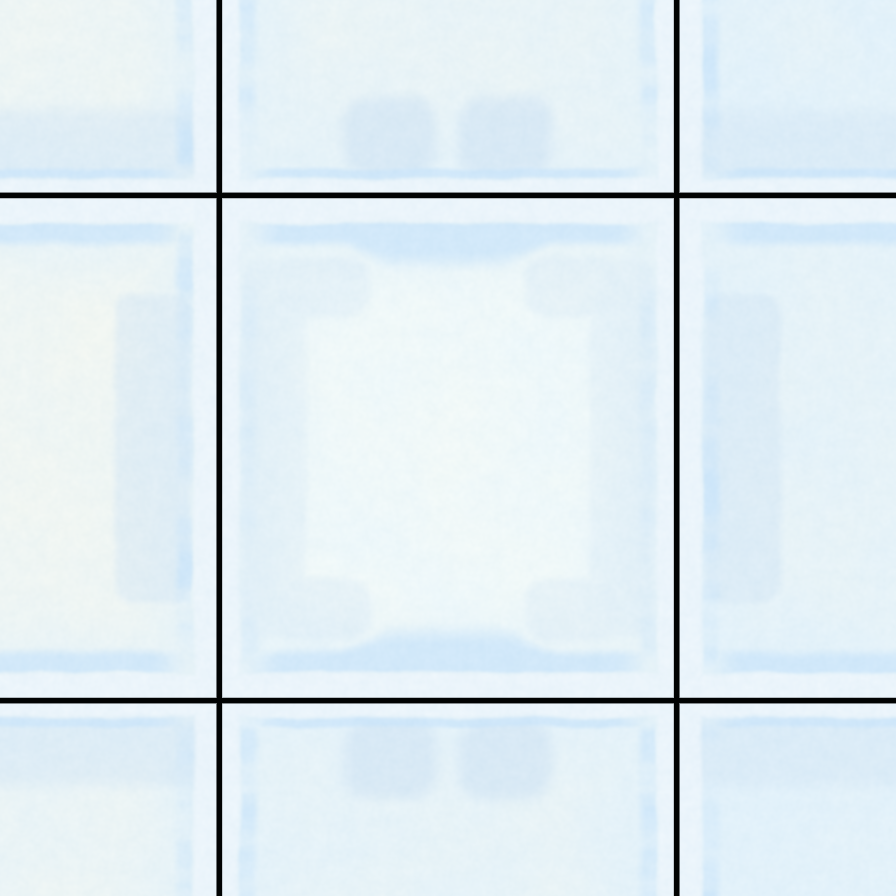
Give the GLSL for this pattern, as a WebGL 2 fragment shader.

```glsl
#version 300 es
precision highp float;

uniform vec2 u_resolution;
out vec4 fragColor;

// Layout, in canvas units
const vec2 TILE_SIZE = vec2(0.5104, 0.5638);
const vec2 GRID_CENTER = vec2(0.5, 0.5);
const float LINE_HALF_WIDTH = 0.0032;
const float EDGE_WOBBLE = 0.005;
const float MOTTLE = 0.022;

// Palette
const vec3 LINE_COLOR = vec3(0.005, 0.01, 0.012);
const vec3 RIM_COLOR = vec3(0.925, 0.960, 0.985);
const vec3 COOL_GLAZE = vec3(0.885, 0.945, 0.980);
const vec3 WARM_GLAZE = vec3(0.945, 0.965, 0.950);
const vec3 BLUE_WASH = vec3(0.790, 0.895, 0.980);
const vec3 SMUDGE_COLOR = vec3(0.820, 0.895, 0.955);

vec2 gradientAt(vec2 cell) {
    vec3 h = fract(cell.xyx * vec3(0.1031, 0.1030, 0.0973));
    h += dot(h, h.yzx + 33.33);
    float angle = 6.2832 * fract((h.x + h.y) * h.z);
    return vec2(cos(angle), sin(angle));
}

float gradientNoise(vec2 p) {
    vec2 i = floor(p), f = p - i;
    vec2 u = f * f * f * (f * (f * 6.0 - 15.0) + 10.0);
    vec2 e = vec2(0.0, 1.0);
    float a = dot(gradientAt(i), f);
    float b = dot(gradientAt(i + e.yx), f - e.yx);
    float c = dot(gradientAt(i + e.xy), f - e.xy);
    float d = dot(gradientAt(i + e.yy), f - e.yy);
    return mix(mix(a, b, u.x), mix(c, d, u.x), u.y);
}

float fbm(vec2 p) {
    float sum = 0.0, weight = 0.6;
    for (int i = 0; i < 4; i++) {
        sum += weight * gradientNoise(p);
        p = p * 2.03 + 17.3;
        weight *= 0.55;
    }
    return sum;
}

// Soft rounded box coverage
float softBox(vec2 p, vec2 halfSize, float radius, float blur) {
    vec2 q = abs(p) - halfSize + radius;
    float d = length(max(q, 0.0)) + min(max(q.x, q.y), 0.0) - radius;
    return 1.0 - smoothstep(-blur, blur, d);
}

// Band that starts sharply at the rim and fades inward
float washBand(float d, float rim, float depth) {
    return smoothstep(rim - 0.003, rim + 0.004, d)
         * (1.0 - smoothstep(rim + 0.5 * depth, rim + depth, d));
}

void main() {
    vec2 uv = gl_FragCoord.xy / u_resolution;
    vec2 grid = (uv - GRID_CENTER) / TILE_SIZE;
    vec2 id = floor(grid + 0.5);
    vec2 local = (grid - id) * TILE_SIZE;
    vec2 border = 0.5 * TILE_SIZE - abs(local);
    vec2 odd = mod(abs(id), 2.0);

    // Hand-painted wobble of edges
    vec2 seed = uv + id * 7.1;
    vec2 wobble = EDGE_WOBBLE * vec2(fbm(seed * 13.0), fbm(seed * 13.0 + 41.0));
    vec2 d = border + wobble;
    vec2 a = abs(local) + wobble.yx;

    // Glaze: warmer to the left and in the heart of each tile
    float inner = smoothstep(0.02, 0.13, min(d.x, d.y));
    float warmth = 0.62 - 0.30 * id.x + 0.06 * id.y - 0.22 * odd.y - 0.05 * odd.x;
    warmth = clamp(warmth + 0.35 * fbm(seed * 9.0), 0.0, 1.0) * mix(0.4, 1.0, inner);
    vec3 color = mix(COOL_GLAZE, WARM_GLAZE, warmth);
    color += 0.015 * inner * (1.0 - odd.x) * (1.0 - odd.y);

    // Smudges, arranged by alternating row and column
    float corners = softBox(a - vec2(0.140, 0.180), vec2(0.054, 0.034), 0.025, 0.007);
    float strips = softBox(vec2(d.x - 0.062, a.y), vec2(0.035, 0.210), 0.02, 0.006);
    float pairs = softBox(vec2(a.x - 0.064, d.y - 0.066), vec2(0.052, 0.044), 0.03, 0.012);
    float bars = softBox(vec2(d.x - 0.074, a.y), vec2(0.042, 0.172), 0.02, 0.006);
    float shelves = softBox(vec2(0.0, d.y - 0.058), vec2(1.0, 0.037), 0.01, 0.014);
    float plainRow = mix(max(corners * 0.30, strips * 0.22), bars * 0.42, odd.x);
    float oddRow = mix(pairs * 0.65, shelves * 0.42, odd.x);
    color = mix(color, SMUDGE_COLOR, mix(plainRow, oddRow, odd.y));

    // Blue washes inside the rim, with a bulge in the middle of plain tiles
    vec2 rim = vec2(mix(0.023, 0.029, odd.x), mix(0.031, 0.019, odd.y));
    float bulge = (1.0 - odd.x) * (1.0 - smoothstep(0.055, 0.125, a.x));
    float depth = mix(0.030 + 0.029 * bulge, 0.014, odd.y);
    float patches = smoothstep(-0.25, 0.35, fbm(vec2(id.x * 5.0, local.y * 11.0 + id.y)));
    float sideStrength = mix(0.35, 0.75, max(odd.x, odd.y)) * patches;
    float across = washBand(d.y, rim.y, depth) * smoothstep(rim.x, rim.x + 0.05, d.x);
    float down = washBand(d.x, rim.x, 0.024) * smoothstep(rim.y, rim.y + 0.02, d.y);
    color = mix(color, BLUE_WASH, max(across * 0.72, down * sideStrength));

    // Pale rim
    vec2 rimMask = 1.0 - smoothstep(rim - 0.005, rim + 0.002, d);
    color = mix(color, RIM_COLOR, 0.85 * max(rimMask.x, rimMask.y));

    // Paper grain
    float grain = fbm(uv * 55.0) + 0.5 * gradientNoise(uv * 170.0);
    color += MOTTLE * grain * vec3(1.0, 0.6, 0.35);

    // Dark joints
    float pixel = 1.0 / min(u_resolution.x, u_resolution.y);
    float joint = min(border.x, border.y) - LINE_HALF_WIDTH;
    color = mix(LINE_COLOR, color, smoothstep(-0.6 * pixel, 0.6 * pixel, joint));
    fragColor = vec4(clamp(color, 0.0, 1.0), 1.0);
}
```
